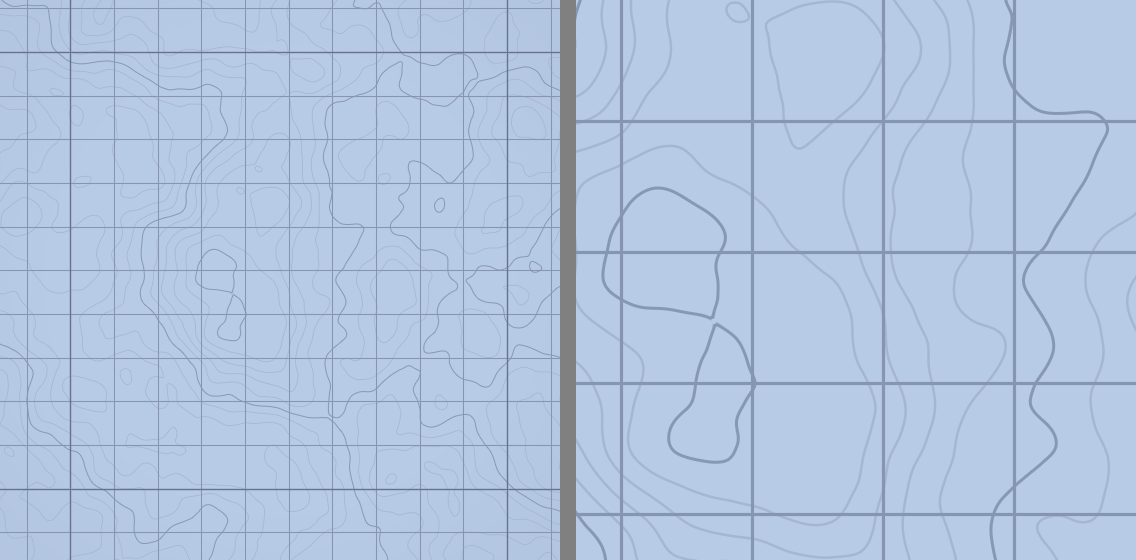
Left, the full canvas; right, a detail of the centre.
Reproduce this pattern procedurally as a WebGL 2 fragment shader.

```glsl
#version 300 es
precision highp float;

uniform vec2 u_resolution;
out vec4 fragColor;

// Colours
const vec3 PAPER = vec3(0.718, 0.793, 0.902);
const vec3 CONTOUR_COLOR = vec3(0.645, 0.715, 0.825);
const vec3 INDEX_COLOR = vec3(0.53, 0.60, 0.70);
const vec3 GRID_COLOR = vec3(0.53, 0.59, 0.69);
const vec3 MAJOR_COLOR = vec3(0.40, 0.45, 0.54);
const float EDGE_SHADE = 0.025;

// Grid, in canvas units
const float GRID_STEP = 0.078;
const float GRID_ORIGIN = 0.1263;
const float MAJOR_EVERY = 10.0;
const float GRID_WIDTH = 0.0019;
const float MAJOR_WIDTH = 0.0025;

// Terrain and contours
const vec2 TERRAIN_OFFSET = vec2(11.3, 4.7);
const float TERRAIN_SCALE = 2.7;
const int OCTAVES = 4;
const float GAIN = 0.42;
const float ROUGH_SCALE = 55.0;
const float ROUGH_AMOUNT = 0.005;
const float CONTOUR_STEP = 0.11;
const float INDEX_EVERY = 5.0;
const float CONTOUR_WIDTH = 0.0015;
const float INDEX_WIDTH = 0.0018;
const float SLOPE_SAMPLE = 0.001;

// Unit gradient chosen by an integer hash of the lattice cell
vec2 latticeGradient(vec2 cell) {
    uvec2 q = uvec2(ivec2(cell)) * uvec2(1597334673u, 3812015801u);
    uint n = (q.x ^ q.y) * 1597334673u;
    n = (n ^ (n >> 15)) * 2246822519u;
    n ^= n >> 13;
    float angle = float(n & 65535u) / 65536.0 * 6.28319;
    return vec2(cos(angle), sin(angle));
}

float gradientNoise(vec2 p) {
    vec2 i = floor(p), f = p - i;
    vec2 u = f * f * f * (f * (f * 6.0 - 15.0) + 10.0);
    float a = dot(latticeGradient(i), f);
    float b = dot(latticeGradient(i + vec2(1, 0)), f - vec2(1, 0));
    float c = dot(latticeGradient(i + vec2(0, 1)), f - vec2(0, 1));
    float d = dot(latticeGradient(i + vec2(1, 1)), f - vec2(1, 1));
    return mix(mix(a, b, u.x), mix(c, d, u.x), u.y);
}

// Broad hills plus a fine roughness that only shows on flat ground
float terrain(vec2 p) {
    vec2 q = p * TERRAIN_SCALE + TERRAIN_OFFSET;
    float height = 0.0, amplitude = 1.0;
    for (int i = 0; i < OCTAVES; i++) {
        height += amplitude * gradientNoise(q);
        q = mat2(1.6, 1.2, -1.2, 1.6) * q + 7.31;
        amplitude *= GAIN;
    }
    return height + ROUGH_AMOUNT * gradientNoise(p * ROUGH_SCALE);
}

// Share of a pixel covered by a line at the given distance
float lineCoverage(float dist, float width, float pixel) {
    float outer = clamp(0.5 + (0.5 * width - dist) / pixel, 0.0, 1.0);
    float inner = clamp(0.5 - (0.5 * width + dist) / pixel, 0.0, 1.0);
    return outer - inner;
}

void main() {
    float pixel = 1.0 / u_resolution.y;
    vec2 p = gl_FragCoord.xy * pixel;

    // Paper, slightly darker toward the edges
    vec2 centered = gl_FragCoord.xy / u_resolution - 0.5;
    vec3 color = PAPER * (1.0 - EDGE_SHADE * smoothstep(0.35, 0.75, length(centered)));

    // Contours: height difference over slope gives distance
    float height = terrain(p);
    vec2 e = vec2(SLOPE_SAMPLE, 0.0);
    vec2 slope = vec2(terrain(p + e.xy) - terrain(p - e.xy),
                      terrain(p + e.yx) - terrain(p - e.yx)) / (2.0 * SLOPE_SAMPLE);
    float level = floor(height / CONTOUR_STEP + 0.5);
    float dist = abs(height - level * CONTOUR_STEP) / max(length(slope), 0.001);
    bool isIndex = mod(level + 0.5, INDEX_EVERY) < 1.0;
    float contour = lineCoverage(dist, isIndex ? INDEX_WIDTH : CONTOUR_WIDTH, pixel);
    color = mix(color, isIndex ? INDEX_COLOR : CONTOUR_COLOR, contour);

    // Grid: nearest line on each axis, centred on a pixel for crispness
    vec2 id = floor((p - GRID_ORIGIN) / GRID_STEP + 0.5);
    vec2 center = (floor((GRID_ORIGIN + id * GRID_STEP) / pixel) + 0.5) * pixel;
    vec2 gridDist = abs(p - center);
    float minorLine = 0.0, majorLine = 0.0;
    for (int axis = 0; axis < 2; axis++) {
        bool isMajor = mod(id[axis] + 0.5, MAJOR_EVERY) < 1.0;
        float cover = lineCoverage(gridDist[axis], isMajor ? MAJOR_WIDTH : GRID_WIDTH, pixel);
        if (isMajor) majorLine = max(majorLine, cover);
        else minorLine = max(minorLine, cover);
    }
    color = mix(color, GRID_COLOR, minorLine);
    color = mix(color, MAJOR_COLOR, majorLine);

    fragColor = vec4(color, 1.0);
}
```
